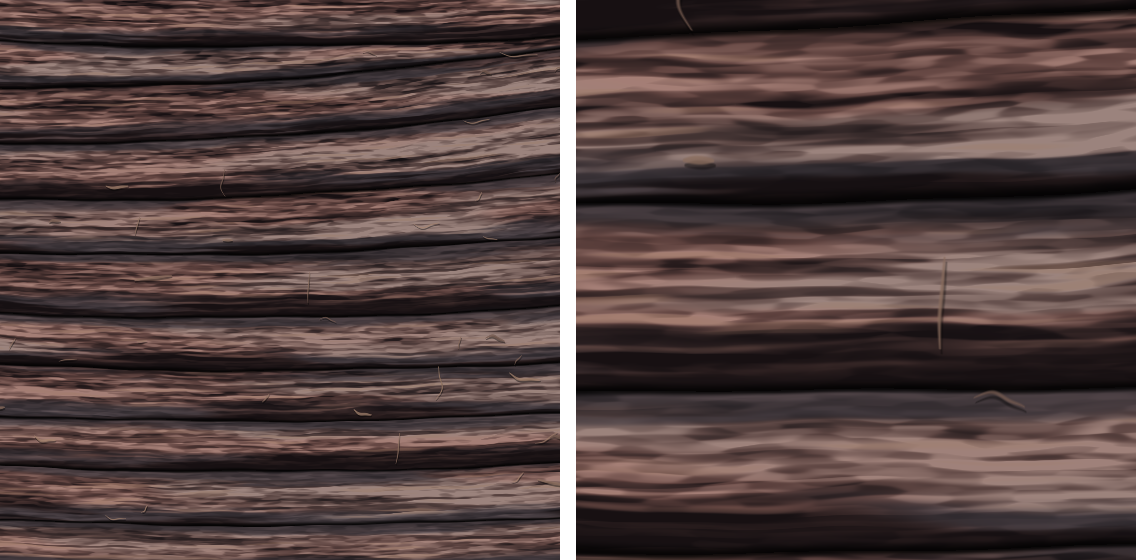
Left, the full canvas; right, a detail of the centre.
Reproduce this texture procedurally as a Shadertoy shader.

```glsl
// Stacked, weathered branches with fibrous bark, dark crevices and loose slivers

vec3 hash3(vec2 p) {
    vec3 q = vec3(dot(p, vec2(127.1, 311.7)), dot(p, vec2(269.5, 183.3)), dot(p, vec2(419.2, 371.9)));
    return fract(sin(q) * 43758.545);
}

// Smooth cellular noise: every cell point carries a random tone
float strands(vec2 p) {
    vec2 cell = floor(p), f = p - cell;
    float sum = 0.0, total = 0.0;
    for (int y = -1; y <= 1; y++)
    for (int x = -1; x <= 1; x++) {
        vec2 offset = vec2(x, y);
        vec3 h = hash3(cell + offset);
        vec2 d = offset + h.xy - f;
        float weight = exp(-7.0 * dot(d, d));
        sum += weight * h.z;
        total += weight;
    }
    return sum / total;
}

// Height of the crevice below branch i: jittered, sagging, tilted near the top
float crevice(float i, float x) {
    float jitter = 0.04 * (hash3(vec2(i, 7.0)).x - 0.5);
    float tilt = i < 8.5 ? 0.066 * smoothstep(3.0, 8.0, i) : 0.004;
    float sag = 0.05 * (x - 0.45) * (x - 0.45);
    return 0.07 + 0.093 * i + jitter + tilt * x * (0.6 + 0.4 * x) + sag
        + 0.0015 * sin(x * 11.0 + i * 2.3) + 0.0007 * sin(x * 37.0 + i * 5.1);
}

// Coverage of one thin, bent, tapering sliver
float sliver(vec2 p, float angle, float halfLength, float bend, float width) {
    float c = cos(angle), s = sin(angle);
    p = vec2(c * p.x + s * p.y, c * p.y - s * p.x);
    float along = p.x / halfLength;
    p.y -= bend * halfLength * (along * along - 0.4 + 0.3 * sin(along * 4.0));
    float d = length(vec2(max(abs(p.x) - halfLength, 0.0), p.y));
    float taper = width * (1.0 - 0.6 * along * along);
    return 1.0 - smoothstep(taper - 0.001, taper + 0.001, d);
}

void mainImage(out vec4 fragColor, in vec2 fragCoord) {
    vec2 uv = fragCoord / iResolution.y;

    // Find the branch between the nearest crevices below and above
    float low = -1.0, high = 2.0, branch = 0.0;
    for (float i = -2.0; i < 13.0; i++) {
        float edge = crevice(i, uv.x);
        if (edge <= uv.y && edge > low) { low = edge; branch = i; }
        if (edge > uv.y) high = min(high, edge);
    }

    // Bark fibres run along the branch, slightly wavy
    vec2 bark = vec2(uv.x, uv.y - 0.5 * (low + high) + branch * 3.17);
    bark.y += 0.001 * sin(bark.x * 23.0 + bark.y * 60.0) + 0.0005 * sin(bark.x * 71.0 - bark.y * 90.0);
    float patches = strands(bark * vec2(2.2, 24.0));
    float coarse = strands(bark * vec2(4.5, 95.0) + 3.0);
    float fine = strands(bark * vec2(9.0, 210.0) + 11.0);
    float grit = strands(bark * vec2(42.0, 270.0) + 29.0);
    float fibre = 0.3 * coarse + 0.4 * fine + 0.3 * grit;

    // Rounded shading: deep shadow below, softer shade above, each branch its own
    vec3 kind = hash3(vec2(branch, 3.0));
    float t = (uv.y - low) / max(high - low, 0.001);
    float ragged = t + 0.14 * (coarse - 0.5) + 0.2 * (patches - 0.5) + 0.08 * (fine - 0.5);
    float light = smoothstep(0.03, 0.34 + 0.16 * kind.x, ragged)
        * (1.0 - 0.65 * smoothstep(0.66 + 0.12 * kind.z, 1.0, ragged));
    float tone = light * (0.69 + 1.4 * (fibre - 0.5) + 0.25 * (patches - 0.5))
        + 0.26 * (fibre - 0.33);
    tone *= 0.9 + 0.2 * kind.y;

    // Hairline cracks and raised pale ridges between the fibres
    float crack = strands(bark * vec2(3.5, 130.0) + 47.0);
    float ridge = strands(bark * vec2(7.0, 190.0) + 71.0);
    tone *= 1.0 - 0.55 * smoothstep(0.66, 0.86, crack);
    tone += 0.24 * smoothstep(0.7, 0.88, ridge) * (0.25 + 0.75 * light);

    vec3 color = mix(vec3(0.085, 0.065, 0.075), vec3(0.36, 0.268, 0.258), clamp(tone * 2.0, 0.0, 1.0));
    color = mix(color, vec3(0.62, 0.51, 0.485), clamp(tone * 2.0 - 1.0, 0.0, 1.0));

    // Red and tan variation between strands
    color *= mix(vec3(1.04, 0.97, 0.95), vec3(0.98, 1.01, 1.01), smoothstep(0.3, 0.7, patches));
    color = mix(color, vec3(0.62, 0.48, 0.38), 0.3 * smoothstep(0.72, 0.92, fine) * light);

    // Smooth blue-grey wood along the shaded flanks
    float flank = smoothstep(0.06, 0.16, ragged) * (1.0 - smoothstep(0.2, 0.36, ragged))
        + 0.85 * smoothstep(0.78, 0.92, ragged);
    vec3 slate = vec3(0.235, 0.215, 0.24) * (0.6 + 0.75 * fibre);
    color = mix(color, slate, 0.75 * flank * smoothstep(0.15, 0.55, patches + 0.1));

    // Black gap lines of uneven width
    float gap = min(uv.y - low, (high - uv.y) * 1.8);
    float gapWidth = 0.002 + 0.009 * strands(vec2(uv.x * 3.0, branch * 5.0));
    color *= 1.0 - 0.8 * (1.0 - smoothstep(0.0, gapWidth, gap));

    // Loose slivers, each with a faint shadow
    for (float i = 0.0; i < 36.0; i++) {
        vec3 place = hash3(vec2(i, 51.0)), shape = hash3(vec2(i, 83.0));
        vec2 p = uv - place.xy;
        float angle = place.z < 0.5 ? 0.5 * (shape.x - 0.5) : 0.4 + 1.3 * shape.x;
        float size = 0.008 + 0.026 * shape.y * shape.y;
        float bend = 0.6 * (shape.z - 0.5);
        float width = place.z < 0.2 ? 0.0026 : 0.0011;
        color *= 1.0 - 0.4 * sliver(p + vec2(-0.001, 0.003), angle, size, bend, width);
        vec3 straw = mix(vec3(0.44, 0.34, 0.3), vec3(0.66, 0.53, 0.44), shape.z);
        color = mix(color, straw, 0.75 * sliver(p, angle, size, bend, width));
    }

    fragColor = vec4(clamp(color, 0.0, 1.0), 1.0);
}
```
